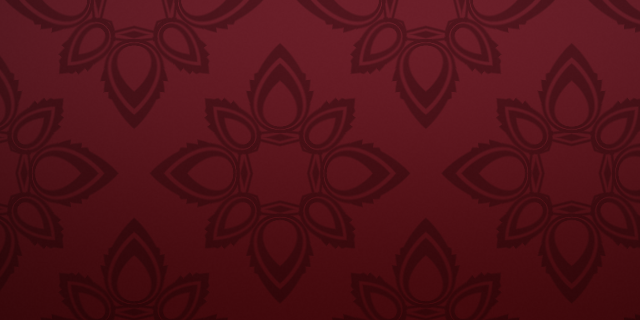
Reproduce this pattern procedurally as a WebGL 2 fragment shader.

```glsl
#version 300 es
precision highp float;
// Crimson damask wallpaper: staggered eight-petal rosettes under soft top light.

#define UNITS 384.0                      // design units per canvas height
#define PERIOD vec2(350.0, 419.0)        // rosette spacing; second lattice at half
#define CENTRE vec2(336.0, 176.0)        // one rosette centre
#define TOP_RED vec3(0.415, 0.118, 0.158)
#define BOTTOM_RED vec3(0.265, 0.032, 0.046)
#define INK_TINT vec3(0.73, 0.68, 0.69)  // rosette darkening
#define LINE_WIDTH 1.5                   // half width of the thin lines
#define VIGNETTE 0.17
#define GRAIN 0.008

uniform vec2 u_resolution;
out vec4 fragColor;

float softness;

float hash(vec2 p) {
    p = fract(p * vec2(0.1031, 0.1137));
    p += dot(p, p.yx + 33.33);
    return fract((p.x + p.y) * p.x * 47.0);
}

float noise(vec2 p) {
    vec2 i = floor(p), f = fract(p);
    f = f * f * (3.0 - 2.0 * f);
    return mix(mix(hash(i), hash(i + vec2(1, 0)), f.x),
               mix(hash(i + vec2(0, 1)), hash(i + vec2(1, 1)), f.x), f.y);
}

float fill(float d) { return 1.0 - smoothstep(-softness, softness, d); }

float line(vec2 p, vec2 a, vec2 b) {
    vec2 ab = b - a;
    float t = clamp(dot(p - a, ab) / dot(ab, ab), 0.0, 1.0);
    return fill(length(p - a - ab * t) - LINE_WIDTH);
}

// Leaf along +x from base to tip; frill adds to its half width.
float leaf(vec2 p, float base, float tip, float halfWidth, float frill) {
    float t = clamp((p.x - base) / (tip - base), 0.0, 1.0);
    float w = halfWidth * sqrt(t) * pow(1.0 - t, 0.9) / 0.4015 + frill;
    return fill(max(0.75 * (abs(p.y) - w), max(base - p.x, p.x - tip)));
}

// Barbs that lean toward the tip, between two positions on the leaf.
float barbs(vec2 p, float start, float end, float size) {
    float x = p.x - 0.55 * abs(p.y);
    float saw = fract((x - start) / (2.2 * size));
    float window = smoothstep(start - 3.0, start + 3.0, x)
                 * (1.0 - smoothstep(end - 3.0, end + 3.0, x));
    return size * window * min(saw, 5.0 * (1.0 - saw));
}

float axisPetal(vec2 p) {
    float ink = leaf(p, 48.0, 156.0, 36.0, barbs(p, 64.0, 104.0, 7.0));
    ink -= leaf(p, 52.0, 139.0, 31.5, 0.0);
    ink += leaf(p, 53.0, 132.0, 27.5, 0.0);
    return ink - leaf(p, 56.0, 111.0, 20.5, 0.0);
}

float diagonalPetal(vec2 p) {
    float ink = leaf(p, 42.0, 127.0, 24.0, barbs(p, 78.0, 112.0, 6.0));
    ink -= leaf(p, 47.0, 113.0, 19.5, 0.0);
    ink += leaf(p, 48.0, 107.0, 16.5, 0.0);
    return ink - leaf(p, 53.0, 94.0, 11.0, 0.0);
}

float rosette(vec2 p) {
    // Fold into one eighth, with the petal axis along +x.
    p = abs(p);
    if (p.y > p.x) p = p.yx;
    vec2 diagonal = vec2(p.x + p.y, p.x - p.y) * 0.7071;
    float ink = max(axisPetal(p), diagonalPetal(diagonal));

    // Stepped star around the open centre.
    vec2 starPoint = vec2(40.0, 24.0), knot = vec2(48.0, 25.0);
    ink = max(ink, line(p, vec2(34.0, 0.0), starPoint));
    ink = max(ink, line(p, starPoint, vec2(28.0)));
    ink = max(ink, line(p, starPoint, knot));

    // Diamond clasp and the knot between petals.
    ink = max(ink, line(p, vec2(51.0, 0.0), knot));
    float diamond = abs(p.x - 43.0) / 4.5 + p.y / 17.0 - 1.0;
    ink = max(ink, fill(4.0 * diamond));
    return max(ink, fill(length(p - knot) - 3.5));
}

// Offset from the nearest point of a rectangular lattice.
vec2 cellOffset(vec2 p) { return p - PERIOD * floor(p / PERIOD + 0.5); }

void main() {
    vec2 uv = gl_FragCoord.xy / u_resolution;
    vec2 p = gl_FragCoord.xy / u_resolution.y * UNITS;
    softness = 0.5 + 0.75 * UNITS / u_resolution.y;

    // Nearest rosette of the two interleaved lattices.
    vec2 a = cellOffset(p - CENTRE);
    vec2 b = cellOffset(p - CENTRE - 0.5 * PERIOD);
    float ink = rosette(dot(a, a) < dot(b, b) ? a : b);

    // Lit ground with darker sides.
    vec3 color = mix(BOTTOM_RED, TOP_RED, smoothstep(-0.15, 1.1, uv.y));
    vec2 fromLight = (uv - vec2(0.6, 0.65)) * vec2(1.7, 1.0);
    color *= 1.04 - VIGNETTE * dot(fromLight, fromLight);

    // Slightly uneven ink and a faint paper grain.
    color *= mix(vec3(1.0), INK_TINT, ink * (0.92 + 0.12 * noise(p / 40.0)));
    color += GRAIN * (noise(p / 1.5) - 0.5);
    fragColor = vec4(color, 1.0);
}
```
